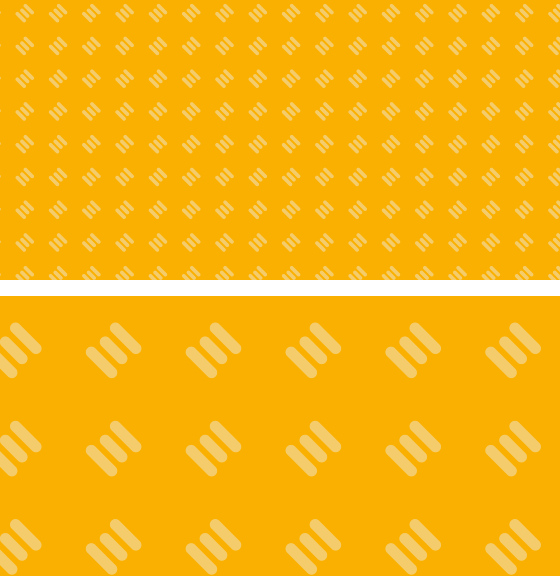
Top, the full canvas; bottom, a detail of the centre.
Give the GLSL for this pattern, as a WebGL 1 fragment shader.

```glsl
precision highp float;
// Grid of small pale marks, each of three slanted round-ended bars, on amber.

uniform vec2 u_resolution;

// Distance to a round-ended bar lying along x, centred on the origin.
float barDistance(vec2 p, float halfLength, float radius) {
  p.x -= clamp(p.x, -halfLength, halfLength);
  return length(p) - radius;
}

// Three parallel bars, the middle one shorter.
float markDistance(vec2 p) {
  // Turn the axes so that x runs down to the right.
  vec2 q = vec2(p.x - p.y, p.x + p.y) * 0.70711;
  float d = 1.0;
  for (int i = -1; i <= 1; i++) {
    float side = float(i);
    float halfLength = mix(0.0140, 0.0172, abs(side));
    d = min(d, barDistance(q - vec2(0.0, side * 0.0203), halfLength, 0.0066));
  }
  return d;
}

void main() {
  // Canvas height is one unit.
  vec2 p = gl_FragCoord.xy / u_resolution.y;
  float pixel = 1.0 / u_resolution.y;

  // Repeat around the centre of the top left mark.
  vec2 pitch = vec2(0.1189, 0.1170);
  vec2 firstCentre = vec2(0.0885, 0.953);
  vec2 cell = (fract((p - firstCentre) / pitch + 0.5) - 0.5) * pitch;

  float coverage = 1.0 - smoothstep(-0.6 * pixel, 0.6 * pixel, markDistance(cell));
  vec3 amber = vec3(0.98, 0.69, 0.0);
  vec3 paleYellow = vec3(0.96, 0.80, 0.42);
  gl_FragColor = vec4(mix(amber, paleYellow, coverage), 1.0);
}
```
